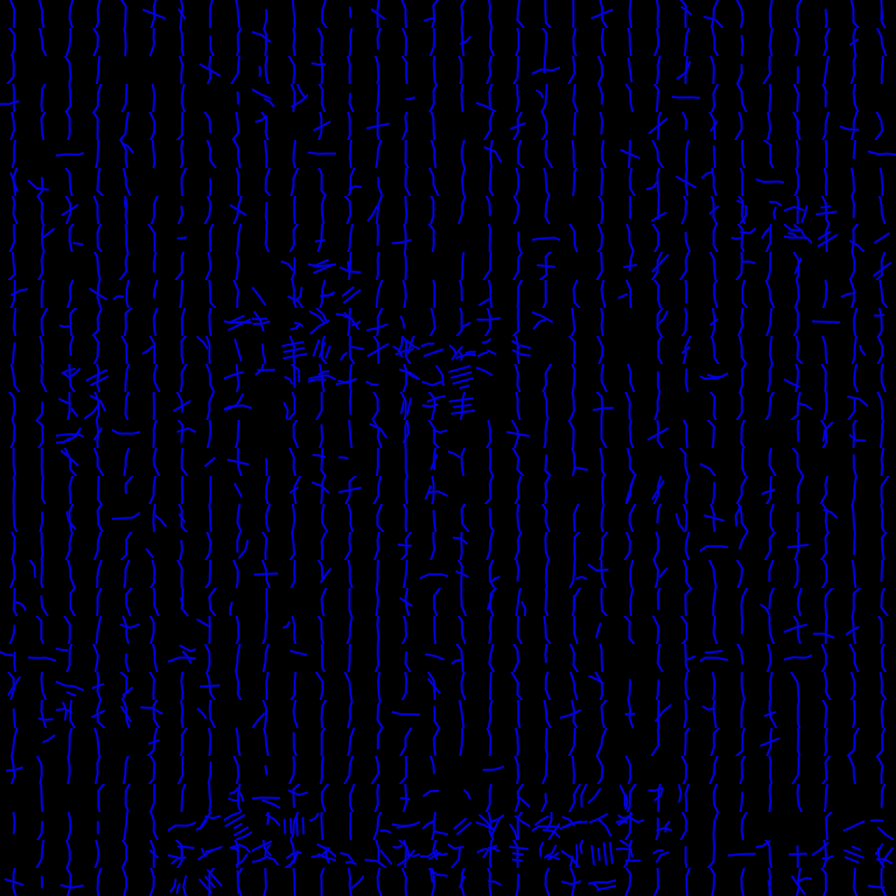
Write a three.js fragment shader that draws this pattern.

```glsl
// Black field of 32 by 32 cells, each with a bent blue upright and clusters of stray strokes
varying vec2 vUv;

vec2 hash2(vec2 p) {
  vec3 q = fract(p.xyx * vec3(0.1031, 0.1030, 0.0973));
  q += dot(q, q.yzx + 33.33);
  return fract((q.xx + q.yz) * q.zy);
}

// Two random values per cell, different for each seed
vec2 cellRandom(vec2 cell, float seed) {
  return hash2(cell + seed * vec2(37.0, 53.0) + 11.0);
}

float cornerSlope(vec2 corner, vec2 offset) {
  return dot(hash2(corner + 71.0) * 2.0 - 1.0, offset);
}

float gradientNoise(vec2 p) {
  vec2 i = floor(p);
  vec2 f = p - i;
  vec2 u = f * f * (3.0 - 2.0 * f);
  vec2 e = vec2(1.0, 0.0);
  float low = mix(cornerSlope(i, f), cornerSlope(i + e, f - e), u.x);
  float high = mix(cornerSlope(i + e.yx, f - e.yx), cornerSlope(i + 1.0, f - 1.0), u.x);
  return mix(low, high, u.y);
}

float segmentDistance(vec2 p, vec2 a, vec2 b) {
  vec2 pa = p - a;
  vec2 ba = b - a;
  return length(pa - ba * clamp(dot(pa, ba) / max(dot(ba, ba), 0.0001), 0.0, 1.0));
}

float bell(float x) {
  return exp(-x * x);
}

// How crowded a cell is: noise patches plus a middle and a bottom band
float crowding(vec2 cell) {
  float middle = 0.5 * bell((cell.y - 18.5) / 2.2) * bell((cell.x - 12.0) / 9.0);
  float bottom = 0.42 * bell((cell.y - 1.0) / 1.8);
  return smoothstep(0.08, 0.75, gradientNoise(cell * 0.23) + middle + bottom);
}

// Upright with a straight middle and kinked ends
float uprightDistance(vec2 p, vec2 cell, float crowd) {
  vec2 chance = cellRandom(cell, 1.0);
  if (chance.x < 0.06 + 0.4 * crowd) return 1.0;
  if (chance.y < 0.02 + 0.15 * crowd) p = p.yx;

  vec2 rowBend = hash2(vec2(cell.y, 191.0));
  vec2 ends = 0.5 + 0.5 * (mix(cellRandom(cell, 2.0), rowBend, 0.35) - 0.5);
  vec2 kinks = 0.18 + 0.22 * cellRandom(cell, 3.0);
  vec2 middle = 0.5 + 0.05 * (cellRandom(cell, 4.0) - 0.5);
  vec2 low = vec2(middle.x, kinks.x);
  vec2 high = vec2(middle.y, 1.0 - kinks.y);

  float d = segmentDistance(p, low, high);
  vec2 broken = cellRandom(cell, 5.0);
  if (broken.x > 0.06) d = min(d, segmentDistance(p, vec2(ends.x, 0.0), low));
  if (broken.y > 0.06) d = min(d, segmentDistance(p, high, vec2(ends.y, 1.0)));
  return d;
}

// Loose kinked strokes, or parallel hatching, kept inside the cell
float strayDistance(vec2 p, vec2 cell, float crowd) {
  vec2 chance = cellRandom(cell, 6.0);
  vec2 style = cellRandom(cell, 7.0);
  float count = floor(crowd * (2.0 + 3.5 * chance.x)) + step(0.83, chance.y);
  bool hatched = style.x < 0.3;
  float d = 1.0;
  for (int i = 0; i < 6; i++) {
    float n = float(i);
    if (n >= count) break;
    vec2 turn = cellRandom(cell, hatched ? 8.0 : 8.0 + n);
    vec2 extent = cellRandom(cell, 20.0 + n);
    float upright = step(0.68, turn.y) * 1.57;
    float angle = (turn.x - 0.5) * 1.5 + upright;
    float bentAngle = angle + (hatched ? 0.0 : (extent.y - 0.5) * 1.4);
    vec2 along = vec2(cos(angle), sin(angle));
    vec2 bent = vec2(cos(bentAngle), sin(bentAngle));
    vec2 center = 0.2 + 0.6 * cellRandom(cell, 30.0 + n);
    if (hatched) center = 0.5 + vec2(-along.y, along.x) * (n - 0.5 * count + 0.5) * 0.22;
    float reach = 0.14 + 0.28 * extent.x;
    vec2 start = clamp(center - along * reach, 0.02, 0.98);
    vec2 finish = clamp(center + bent * reach, 0.02, 0.98);
    d = min(d, segmentDistance(p, start, center));
    d = min(d, segmentDistance(p, center, finish));
  }
  return d;
}

void main() {
  vec2 grid = vUv * 32.0;
  vec2 cell = floor(grid);
  vec2 p = grid - cell;
  float crowd = crowding(cell);
  float d = min(uprightDistance(p, cell, crowd), strayDistance(p, cell, crowd));
  float ink = 1.0 - smoothstep(0.005, 0.07, d);
  gl_FragColor = vec4(vec3(0.01, 0.0, 0.93) * ink, 1.0);
}
```
